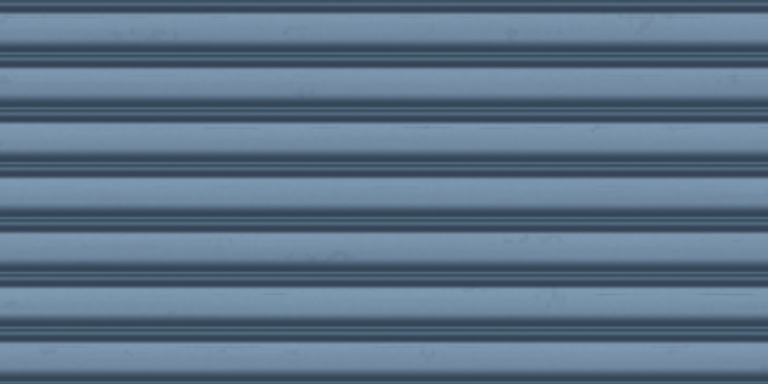
Give the GLSL for this texture, as a Shadertoy shader.

```glsl
#define SLATS 7.0
#define PHASE 0.18
#define SHADE_COLOR vec3(0.195, 0.255, 0.325)
#define FACE_COLOR vec3(0.480, 0.585, 0.680)
#define GROOVE_TINT vec3(-0.008, 0.008, 0.002)
#define SLAT_VARIATION 0.035
#define STREAKS 0.035
#define GRAIN 0.035
#define SCRATCHES 0.16
#define SMUDGES 0.09

float hash(vec2 p) {
    vec3 q = fract(p.xyx * 0.1031);
    q += dot(q, q.yzx + 33.33);
    return fract((q.x + q.y) * q.z);
}

float valueNoise(vec2 p) {
    vec2 cell = floor(p);
    vec2 f = fract(p);
    f = f * f * (3.0 - 2.0 * f);
    float low = mix(hash(cell), hash(cell + vec2(1.0, 0.0)), f.x);
    float high = mix(hash(cell + vec2(0.0, 1.0)), hash(cell + 1.0), f.x);
    return mix(low, high, f.y);
}

float bump(float x, float center, float width) {
    float d = (x - center) / width;
    return exp(-d * d);
}

// Flat part of a slat: quick rise, slow fade, then shadow
float faceTone(float t) {
    float crown = mix(0.97, 0.82, smoothstep(0.12, 0.52, t));
    float rise = smoothstep(0.01, 0.11, t);
    float fall = 1.0 - smoothstep(0.49, 0.73, t);
    return crown * rise * fall;
}

// Two narrow ridges inside the joint
float grooveTone(float t) {
    return 0.40 * bump(t, 0.795, 0.026) + 0.42 * bump(t, 0.895, 0.042);
}

void mainImage(out vec4 fragColor, in vec2 fragCoord) {
    vec2 p = fragCoord / iResolution.y;

    // Slat index and position within it, counted downward
    float row = (1.0 - p.y) * SLATS - PHASE;
    float slat = floor(row) + 10.0;
    float t = fract(row);
    float slatRandom = hash(vec2(slat, 4.7));

    float face = faceTone(t);
    float groove = grooveTone(t);
    float tone = 0.04 + face + groove;

    // Long brushed streaks and fine grain
    float streak = valueNoise(vec2(p.x * 3.0, p.y * 110.0) + 17.0);
    float grain = valueNoise(p * vec2(90.0, 130.0) + 41.0);
    float broad = valueNoise(vec2(p.x * 2.5, slat * 3.0 + t * 1.5));
    tone += (0.3 + 0.7 * face) * (STREAKS * (streak - 0.5) + GRAIN * (grain - 0.5));
    tone += face * SLAT_VARIATION * (broad + slatRandom - 1.0);

    // Broken scratches near the upper edge of each face
    float level = 0.13 + 0.12 * hash(vec2(slat, 9.1));
    float wobble = 0.012 * (valueNoise(vec2(p.x * 12.0, slat * 5.0)) - 0.5);
    float broken = smoothstep(0.56, 0.82, valueNoise(vec2(p.x * 14.0, slat * 7.0 + 2.0)));
    tone -= SCRATCHES * slatRandom * broken * bump(t, level + wobble, 0.016);

    // Sparse soft smudges
    float smudge = valueNoise(vec2(p.x * 9.0, p.y * 24.0) + 63.0);
    smudge *= 0.6 + 0.4 * valueNoise(p * 70.0);
    tone -= SMUDGES * face * smoothstep(0.68, 0.90, smudge);

    vec3 color = mix(SHADE_COLOR, FACE_COLOR, tone);
    color += GROOVE_TINT * smoothstep(0.62, 0.74, t) * (1.0 - smoothstep(0.84, 0.95, t));
    color += face * (hash(vec2(slat, 2.3)) - 0.5) * vec3(0.004, -0.014, -0.004);
    fragColor = vec4(clamp(color, 0.0, 1.0), 1.0);
}
```
